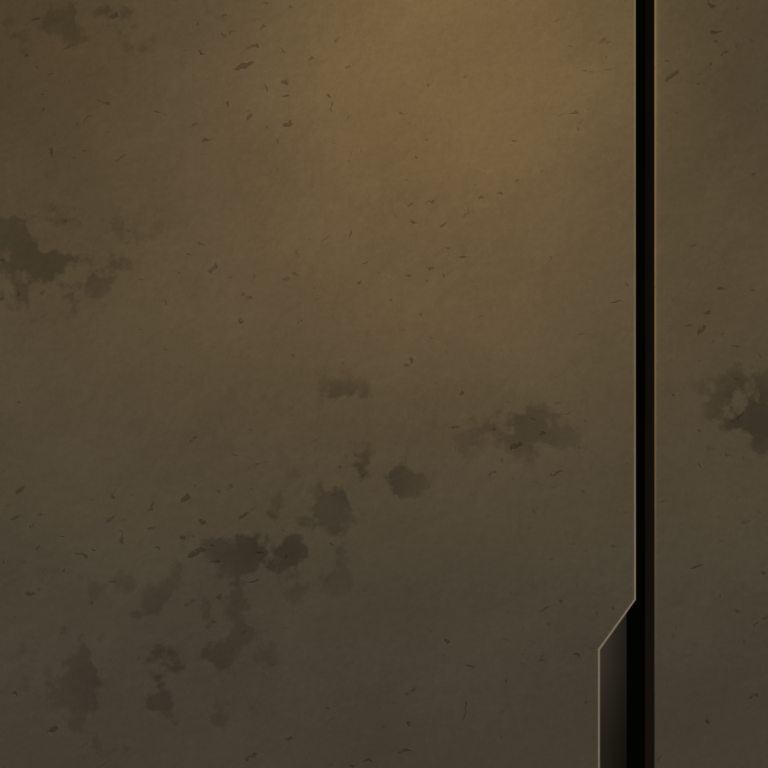
This texture is drawn by a three.js fragment shader. Its source:

```glsl
// Weathered plaster panels under a warm overhead lamp, split by a dark notched gap.
#define SOFT 0.0013
#define SEAM_X 0.828
#define NOTCH_X 0.781
#define NOTCH_TOP 0.219
#define NOTCH_LOW 0.154
#define RIGHT_X 0.852
#define LAMP_POS vec2(0.60, 1.06)
#define LAMP_GAIN 0.85
#define STAIN_GAIN 0.25
#define GRAIN_GAIN 0.045

varying vec2 vUv;

vec2 hashGradient(vec2 cell) {
  vec3 q = fract(cell.xyx * vec3(0.1031, 0.1030, 0.0973));
  q += dot(q, q.yzx + 33.33);
  float angle = 6.28318 * fract((q.x + q.y) * q.z);
  return vec2(cos(angle), sin(angle));
}

float gradientNoise(vec2 p) {
  vec2 i = floor(p), f = fract(p);
  vec2 u = f * f * f * (f * (f * 6.0 - 15.0) + 10.0);
  float a = dot(hashGradient(i), f);
  float b = dot(hashGradient(i + vec2(1, 0)), f - vec2(1, 0));
  float c = dot(hashGradient(i + vec2(0, 1)), f - vec2(0, 1));
  float d = dot(hashGradient(i + vec2(1, 1)), f - vec2(1, 1));
  return mix(mix(a, b, u.x), mix(c, d, u.x), u.y);
}

float fbm(vec2 p) {
  float sum = 0.0, gain = 0.6;
  for (int i = 0; i < 5; i++) {
    sum += gain * gradientNoise(p);
    p = mat2(1.6, 1.2, -1.2, 1.6) * p + 7.3;
    gain *= 0.55;
  }
  return sum;
}

// Soft elliptical area in which stains gather
float patchMask(vec2 p, vec2 center, vec2 radius) {
  vec2 q = (p - center) / radius;
  return exp(-dot(q, q));
}

float band(float x, float lo, float hi) {
  return smoothstep(lo - SOFT, lo + SOFT, x) * (1.0 - smoothstep(hi - SOFT, hi + SOFT, x));
}

float line(float dist, float width) {
  return exp(-dist * dist / (width * width));
}

vec3 wallLight(vec2 p) {
  vec3 base = mix(vec3(0.262, 0.238, 0.193), vec3(0.318, 0.277, 0.206), smoothstep(0.0, 0.65, p.y));
  base = mix(base, vec3(0.290, 0.242, 0.170), smoothstep(0.55, 1.0, p.y) * smoothstep(0.35, 0.0, p.x));
  vec2 q = (p - LAMP_POS) / vec2(0.29, 0.40);
  float glow = exp(-dot(q, q)) * LAMP_GAIN;
  float spill = patchMask(p, vec2(0.46, 0.70), vec2(0.42, 0.30));
  return base + glow * vec3(0.165, 0.115, 0.048) + spill * vec3(0.045, 0.027, 0.012);
}

float stains(vec2 p) {
  float area = patchMask(p, vec2(0.48, 0.375), vec2(0.075, 0.05));
  area += 0.9 * patchMask(p, vec2(0.36, 0.29), vec2(0.10, 0.055));
  area += 0.7 * patchMask(p, vec2(0.20, 0.13), vec2(0.20, 0.13));
  area += 0.8 * patchMask(p, vec2(0.05, 0.66), vec2(0.14, 0.09));
  area += 0.6 * patchMask(p, vec2(0.13, 0.97), vec2(0.17, 0.06));
  area += 0.7 * patchMask(p, vec2(0.68, 0.45), vec2(0.09, 0.06));
  area += 0.7 * patchMask(p, vec2(0.45, 0.485), vec2(0.07, 0.025));
  area += 1.1 * patchMask(p, vec2(0.98, 0.46), vec2(0.07, 0.07));
  float rough = fbm(p * 15.0 + 3.0);
  float flakes = smoothstep(0.0, 0.18, rough + 0.45 * area - 0.26);
  return flakes * min(area, 1.0);
}

// Small scattered pits
float pits(vec2 p) {
  float density = gradientNoise(p * 5.0 + 19.0);
  float spots = gradientNoise(p * vec2(62.0, 85.0) + 2.0 * fbm(p * 20.0));
  return smoothstep(0.43, 0.60, spots + 0.20 * density);
}

vec3 plaster(vec2 p) {
  float mottling = fbm(p * 5.0 + 11.0);
  float grain = fbm(p * 95.0) + 0.5 * gradientNoise(p * 240.0);
  float relief = fbm(p * 32.0) - fbm((p + vec2(-0.002, 0.003)) * 32.0);
  vec3 color = wallLight(p);
  color *= 1.0 + 0.10 * mottling + GRAIN_GAIN * grain + 0.09 * relief;
  color *= 1.0 - STAIN_GAIN * stains(p);
  return color * (1.0 - 0.20 * pits(p));
}

void main() {
  vec2 p = vUv;

  // Signed distance to the notched edge of the left panel
  float slope = clamp((p.y - NOTCH_LOW) / (NOTCH_TOP - NOTCH_LOW), 0.0, 1.0);
  float onSlope = step(NOTCH_LOW, p.y) * step(p.y, NOTCH_TOP);
  float edge = (p.x - mix(NOTCH_X, SEAM_X, slope)) * mix(1.0, 0.81, onSlope);

  vec3 wall = plaster(p);
  wall *= 1.0 - 0.10 * smoothstep(RIGHT_X, RIGHT_X + 0.01, p.x) * smoothstep(0.5, 1.0, p.y);

  // Recess: notch side, black slot, then the shaded right return
  vec3 recess = vec3(0.012, 0.010, 0.008);
  vec3 side = mix(vec3(0.13, 0.115, 0.09), vec3(0.21, 0.19, 0.155), smoothstep(0.0, 0.18, p.y));
  side *= 1.0 - 0.35 * smoothstep(NOTCH_X, 0.816, p.x);
  recess = mix(recess, side, 1.0 - smoothstep(0.816 - SOFT, 0.816 + SOFT, p.x));
  recess += vec3(0.075, 0.057, 0.037) * band(p.x, 0.840, RIGHT_X) * mix(1.0, 0.45, p.y);

  float inside = smoothstep(-SOFT, SOFT, edge) * (1.0 - smoothstep(RIGHT_X - SOFT, RIGHT_X + SOFT, p.x));
  vec3 color = mix(wall, recess, inside);

  // Lit rims on both panel edges
  float rimFade = mix(1.0, 0.35, smoothstep(0.2, 0.65, p.y));
  color += vec3(0.20, 0.19, 0.165) * line(edge + 0.001, 0.0016) * rimFade;
  float warmFade = smoothstep(0.02, 0.6, p.y);
  color += vec3(0.13, 0.085, 0.025) * line(p.x - RIGHT_X - 0.001, 0.0018) * warmFade;

  gl_FragColor = vec4(color, 1.0);
}
```
